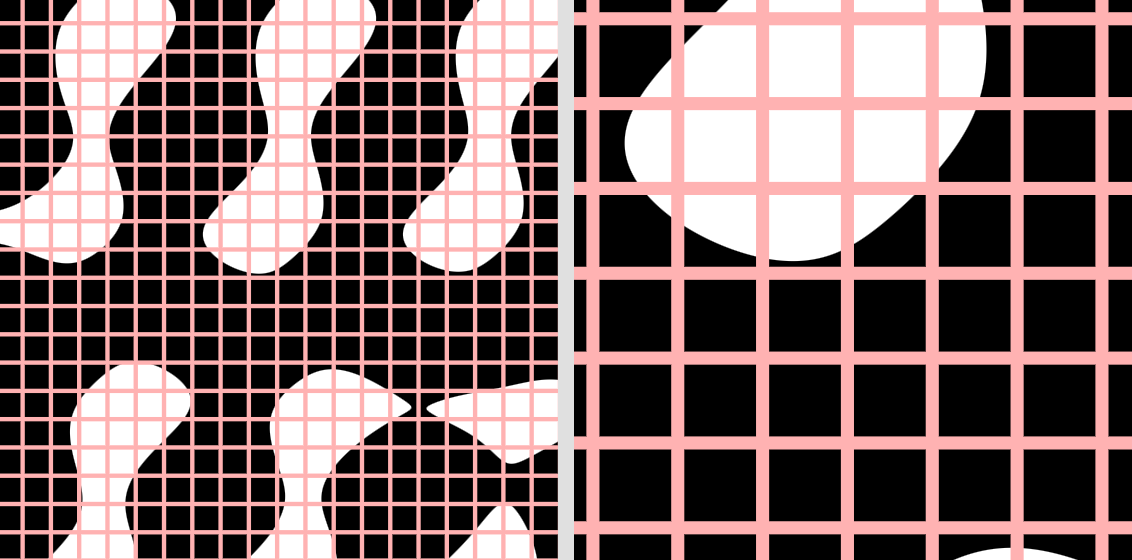
Left, the full canvas; right, a detail of the centre.
Give the GLSL for this pattern, as a WebGL 2 fragment shader.

```glsl
#version 300 es
precision highp float;
// Draws white, waisted wave blobs on black beneath a thin pink square grid.

uniform vec2 u_resolution;
out vec4 outColor;

const float TAU = 6.2831853;

// Soft round bump, equal to one at its center.
float bump(vec2 p, vec2 center, vec2 radius) {
  vec2 q = (p - center) / radius;
  return exp(-dot(q, q));
}

// Positive inside the blobs: swaying columns minus a row threshold.
float blobField(vec2 p) {
  float rowPhase = TAU * (p.y - 0.7617) / 0.6576
                 - 0.26 * exp(-pow((1.0 - p.y) / 0.117, 2.0));

  // Columns lean within each row and step sideways between rows.
  float sway = 0.0495 * sin(rowPhase) - 0.022 * sin(2.0 * rowPhase)
             + 0.026 * (1.0 - smoothstep(0.35, 0.54, p.y));
  float column = cos(TAU * (p.x - 0.517 - sway) / 0.3574);

  // Weak columns let neighbors join sideways and waists break.
  float strength = 1.0
                 - 0.87 * bump(p, vec2(-0.026, 0.57), vec2(0.17))
                 - 0.88 * bump(p, vec2(0.859, 0.284), vec2(0.286, 0.156));

  // Alternating waists and black bands.
  float threshold = 0.63 - 0.537 * cos(rowPhase)
                  + 0.85 * cos(2.0 * rowPhase)
                  - 0.163 * cos(3.0 * rowPhase);
  return strength * column - threshold;
}

// Coverage of the grid lines, smoothed over one pixel.
float gridLines(vec2 p, float pixel) {
  float spacing = 0.0505;
  vec2 cell = fract((p - vec2(0.0404, -0.001)) / spacing + 0.5) - 0.5;
  vec2 toLine = abs(cell) * spacing;
  float edge = min(toLine.x, toLine.y) - 0.0039;
  return clamp(0.5 - edge / pixel, 0.0, 1.0);
}

void main() {
  vec2 p = gl_FragCoord.xy / u_resolution.y;
  float pixel = 1.0 / u_resolution.y;

  float field = blobField(p);
  float blob = clamp(0.5 + field / max(fwidth(field), 1e-5), 0.0, 1.0);

  vec3 black = vec3(0.0);
  vec3 white = vec3(1.0);
  vec3 pink = vec3(1.0, 0.7, 0.7);
  vec3 color = mix(black, white, blob);
  color = mix(color, pink, gridLines(p, pixel));
  outColor = vec4(color, 1.0);
}
```
